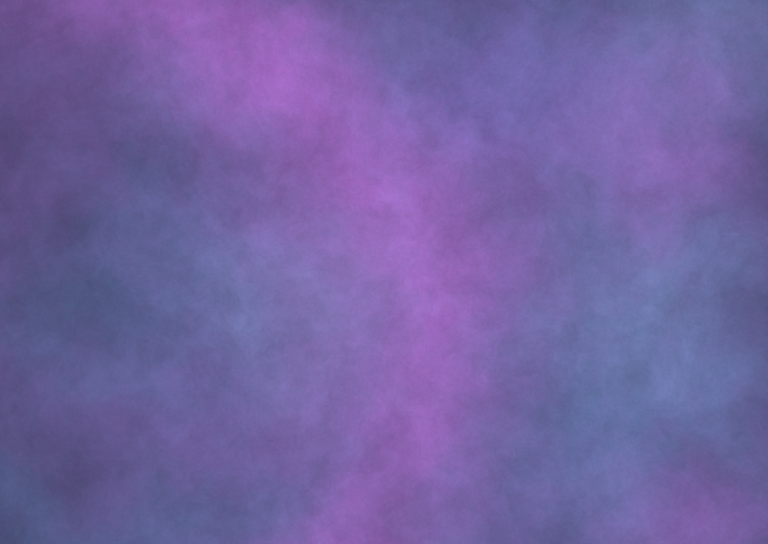
This background is drawn by a Shadertoy shader. Its source:

```glsl
const vec3 SLATE_VIOLET = vec3(0.405, 0.345, 0.575);
const vec3 SLATE_BLUE = vec3(0.345, 0.375, 0.565);
const vec3 DEEP_TEAL = vec3(0.335, 0.42, 0.60);
const vec3 MIST_BLUE = vec3(0.445, 0.49, 0.70);
const vec3 PERIWINKLE = vec3(0.46, 0.43, 0.72);
const vec3 LAVENDER = vec3(0.54, 0.46, 0.72);
const vec3 ORCHID = vec3(0.62, 0.40, 0.745);

float hash(vec2 cell) {
    vec3 q = fract(vec3(cell.xyx) * 0.1031);
    q += dot(q, q.yzx + 33.33);
    return fract((q.x + q.y) * q.z);
}

float valueNoise(vec2 p) {
    vec2 cell = floor(p);
    vec2 f = fract(p);
    f = f * f * f * (f * (f * 6.0 - 15.0) + 10.0);
    float low = mix(hash(cell), hash(cell + vec2(1, 0)), f.x);
    float high = mix(hash(cell + vec2(0, 1)), hash(cell + vec2(1, 1)), f.x);
    return mix(low, high, f.y);
}

float fbm(vec2 p, int octaves, float gain) {
    mat2 turn = mat2(0.8, 0.6, -0.6, 0.8);
    float sum = 0.0, total = 0.0, amplitude = 1.0;
    for (int i = 0; i < octaves; i++) {
        sum += amplitude * valueNoise(p);
        total += amplitude;
        amplitude *= gain;
        p = turn * p * 2.03 + 17.3;
    }
    return sum / total;
}

float glow(vec2 p, vec2 centre, vec2 radius) {
    vec2 d = (p - centre) / radius;
    return exp(-dot(d, d));
}

// Soft ridge that bends from the upper left towards the lower middle
float ridge(vec2 p) {
    float bend = p.y - 0.35;
    float axis = 0.82 - 1.3 * bend * bend;
    float width = mix(0.18, 0.3, smoothstep(0.35, 0.85, p.y));
    float d = (p.x - axis) / width;
    return exp(-d * d);
}

void mainImage(out vec4 fragColor, in vec2 fragCoord) {
    vec2 uv = fragCoord / iResolution.xy;
    vec2 p = vec2(uv.x * 1.414, uv.y);

    // Bend the space so that the broad shapes have cloudy borders
    vec2 warp = vec2(fbm(p * 4.0 + 4.7, 7, 0.55), fbm(p * 4.0 + 31.2, 7, 0.55)) - 0.5;
    vec2 q = p + 0.2 * warp;

    // Broad colour regions
    float hue = smoothstep(0.3, 0.7, fbm(q * 2.4 + 8.1, 4, 0.45));
    vec3 colour = mix(SLATE_VIOLET, SLATE_BLUE, hue);

    float teal = 0.8 * glow(q, vec2(1.08, 0.24), vec2(0.22, 0.2));
    teal += 0.55 * glow(q, vec2(0.2, 0.42), vec2(0.25, 0.15));
    colour = mix(colour, DEEP_TEAL, min(teal, 1.0));
    colour = mix(colour, PERIWINKLE, 0.8 * glow(q, vec2(0.95, 0.82), vec2(0.22, 0.15)));

    float mist = 0.85 * glow(q, vec2(1.22, 0.46), vec2(0.2, 0.2));
    mist += 0.75 * glow(q, vec2(1.3, 0.95), vec2(0.2, 0.14));
    colour = mix(colour, MIST_BLUE, min(mist, 1.0));

    float orchid = 0.95 * ridge(q);
    orchid += 0.5 * glow(q, vec2(1.24, 0.74), vec2(0.16, 0.13));
    orchid += 0.45 * glow(q, vec2(1.28, 0.08), vec2(0.2, 0.12));
    orchid *= mix(0.65, 1.15, fbm(p * 5.0 + 12.6, 7, 0.55));
    colour = mix(colour, ORCHID, min(orchid, 1.0));

    // Pale veil over the middle
    colour = mix(colour, LAVENDER, 0.6 * glow(q, vec2(0.6, 0.44), vec2(0.16, 0.2)));
    colour = mix(colour, MIST_BLUE, 0.6 * glow(q, vec2(0.44, 0.46), vec2(0.13, 0.13)));

    // Fine wisps, tinted flecks, faint grain and darker borders
    float wisps = fbm(p * 7.0 + 0.6 * warp, 7, 0.72) - 0.5;
    float fleck = fbm(p * 22.0 + 51.0, 4, 0.75) - 0.5;
    float grain = valueNoise(p * 260.0) - 0.5;
    colour *= 1.0 + 0.36 * wisps + 0.03 * grain;
    colour += 0.035 * fleck * vec3(1.0, -0.6, 0.1);
    float border = smoothstep(-0.05, 0.4, p.x) * smoothstep(-0.05, 0.12, 1.414 - p.x);
    border *= smoothstep(-0.15, 0.15, 1.0 - p.y);
    colour *= mix(0.87, 1.0, border);

    fragColor = vec4(colour, 1.0);
}
```
